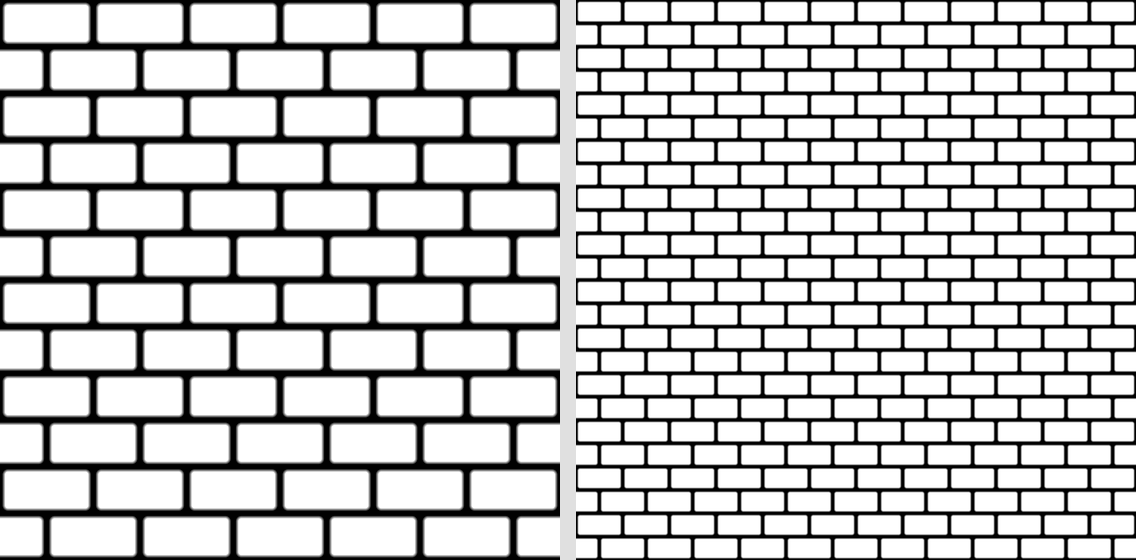
Left: one tile. Right: repeated 2 by 2.
This pattern is drawn by a Shadertoy shader. Its source:

```glsl
const vec2 BRICK_COUNT = vec2(6.0, 12.0);   // whole repeats across and down
const vec2 BRICK_CELL = vec2(2.0, 1.0);     // cell size in row heights
const float JOINT_HALF = 0.080;             // half the mortar joint
const float CORNER_RADIUS = 0.094;
const float EDGE_SOFTNESS = 0.070;          // full width of the blurred rim
const vec3 MORTAR_COLOR = vec3(0.004);
const vec3 BRICK_COLOR = vec3(1.0);

float roundedBoxDistance(vec2 p, vec2 halfSize, float radius) {
    vec2 q = abs(p) - halfSize + radius;
    return length(max(q, 0.0)) + min(max(q.x, q.y), 0.0) - radius;
}

// Position relative to the brick centre, in row heights
vec2 runningBondCell(vec2 uv, vec2 count, vec2 cellSize) {
    vec2 grid = uv * count;
    float isEvenRow = 1.0 - mod(floor(grid.y), 2.0);
    grid.x += 0.5 * isEvenRow;
    return (fract(grid) - 0.5) * cellSize;
}

float linearCoverage(float distanceToEdge, float width) {
    return clamp(0.5 - distanceToEdge / width, 0.0, 1.0);
}

void mainImage(out vec4 fragColor, in vec2 fragCoord) {
    vec2 uv = fragCoord / iResolution.xy;
    vec2 cell = runningBondCell(uv, BRICK_COUNT, BRICK_CELL);
    vec2 halfSize = 0.5 * BRICK_CELL - JOINT_HALF;
    float edge = roundedBoxDistance(cell, halfSize, CORNER_RADIUS);

    // Keep the rim at least one pixel wide on small canvases
    float pixelSize = BRICK_COUNT.y / iResolution.y;
    float brick = linearCoverage(edge, max(EDGE_SOFTNESS, pixelSize));

    fragColor = vec4(mix(MORTAR_COLOR, BRICK_COLOR, brick), 1.0);
}
```
